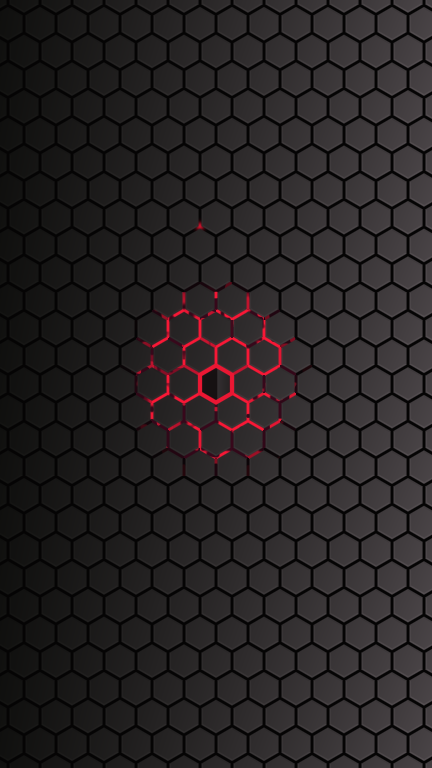
Reproduce this background procedurally as a WebGL 1 fragment shader.

```glsl
precision highp float;
// Dark honeycomb of bevelled hexagonal tiles, lit from the right, with red
// light leaking through the seams around one central cell. Each seam is keyed
// by its midpoint, so a hash and value noise can light and break it up.
uniform vec2 u_resolution;

const float ROWS = 24.0;                  // cell widths per canvas height
const vec2 LATTICE = vec2(1.0, 1.7320508);
const float SEAM = 0.045;                 // half width of a seam
const float SECTOR = 1.0471976;           // sixty degrees

const vec3 TILE_LEFT = vec3(0.062, 0.062, 0.057);
const vec3 TILE_RIGHT = vec3(0.278, 0.257, 0.267);
const vec3 SEAM_BLACK = vec3(0.018, 0.016, 0.017);
const vec3 MAROON = vec3(0.25, 0.035, 0.12);
const vec3 HOT_RED = vec3(0.92, 0.09, 0.20);

float hash(vec2 p) {
  vec3 q = fract(vec3(p.xyx) * vec3(0.1031, 0.1030, 0.0973));
  q += dot(q, q.yzx + 33.33);
  return fract((q.x + q.y) * q.z);
}

float valueNoise(vec2 p) {
  vec2 i = floor(p);
  vec2 f = fract(p);
  f = f * f * (3.0 - 2.0 * f);
  float low = mix(hash(i), hash(i + vec2(1.0, 0.0)), f.x);
  float high = mix(hash(i + vec2(0.0, 1.0)), hash(i + 1.0), f.x);
  return mix(low, high, f.y);
}

// Offset from the centre of the nearest cell
vec2 cellOffset(vec2 p) {
  vec2 a = mod(p + 0.5 * LATTICE, LATTICE) - 0.5 * LATTICE;
  vec2 b = mod(p, LATTICE) - 0.5 * LATTICE;
  return dot(a, a) < dot(b, b) ? a : b;
}

// Hexagonal radius: 0.5 on the cell boundary
float hexRadius(vec2 p) {
  p = abs(p);
  return max(p.x, dot(p, vec2(0.5, 0.8660254)));
}

// Direction of the nearest side of the cell
vec2 sideDirection(vec2 local) {
  float angle = floor(atan(local.y, local.x) / SECTOR + 0.5) * SECTOR;
  return vec2(cos(angle), sin(angle));
}

float softBand(float d, float halfWidth, float aa) {
  return 1.0 - smoothstep(halfWidth - aa, halfWidth + aa, abs(d));
}

vec3 tileColor(vec2 local, vec2 side, float gap, float light) {
  vec3 color = mix(TILE_LEFT, TILE_RIGHT, light);
  color *= 1.0 + 0.08 * local.x - 0.06 * local.y;
  float rim = softBand(gap - 0.075, 0.022, 0.02);
  float facing = dot(side, vec2(-0.5, -0.8660254));
  return color * (1.0 + rim * (0.07 + 0.14 * facing));
}

// The central tile folds into a dark half and a lighter half
vec3 foldedTile(vec2 p, float aa) {
  vec3 lit = mix(vec3(0.21, 0.19, 0.20), vec3(0.13, 0.12, 0.12), p.x * 2.0);
  return mix(vec3(0.085, 0.065, 0.07), lit, smoothstep(-aa, aa, p.x - 0.04));
}

// x: dim maroon light, y: hot red light, for the seam with this midpoint
vec2 seamLight(vec2 p, vec2 middle) {
  float reach = length((middle - vec2(0.0, 0.2)) * vec2(1.08, 0.98));
  float inside = 1.0 - smoothstep(2.3, 3.15, reach);
  float key = hash(floor(middle * vec2(4.0, 2.3094) + 0.5) + 57.0);
  float lit = smoothstep(0.32, 0.52, key + 0.25 * (1.0 - reach / 2.2));
  float patches = valueNoise(p * 5.0 + 40.0);
  float broken = smoothstep(0.35, 0.6, patches + 0.55 - 0.2 * reach);
  float embers = 0.7 * smoothstep(0.66, 0.8, patches);
  return inside * vec2(0.85, max(lit * broken, embers));
}

float spark(vec2 p, vec2 center, float radius) {
  vec2 d = (p - center) / radius;
  return exp(-dot(d, d));
}

void main() {
  vec2 p = (gl_FragCoord.xy - 0.5 * u_resolution) / u_resolution.y * ROWS;
  float aa = 0.75 * ROWS / u_resolution.y;
  vec2 local = cellOffset(p);
  vec2 side = sideDirection(local);
  float gap = 0.5 - hexRadius(local);
  float centerRadius = hexRadius(p);

  // Tiles
  float light = gl_FragCoord.x / u_resolution.x;
  vec3 color = tileColor(local, side, gap, light);
  color = mix(color, foldedTile(p, aa), step(centerRadius, 0.5));

  // Seams and the light within them
  vec2 glow = seamLight(p, local - gap * 0.0 - local + (p - local) + 0.5 * side);
  glow.y = max(glow.y, 0.8 * spark(p, vec2(-0.5, 4.93), 0.13));
  vec3 seamColor = mix(SEAM_BLACK, MAROON, glow.x);
  seamColor = mix(seamColor, HOT_RED, glow.y);
  color = mix(color, seamColor, softBand(gap, SEAM, aa));
  color += HOT_RED * 0.07 * glow.y * exp(-gap * 16.0);

  // Bright frame of the central cell
  color = mix(color, HOT_RED, softBand(centerRadius - 0.5, 0.065, aa));
  gl_FragColor = vec4(color, 1.0);
}
```
